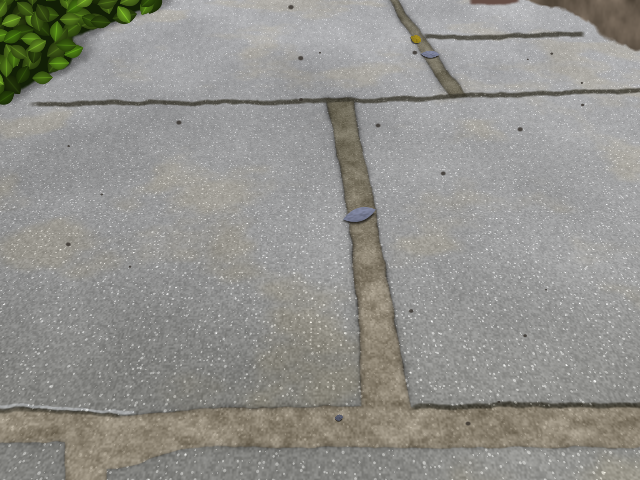
A WebGL 1 fragment shader for this texture:

```glsl
precision highp float;
// Weathered grey paving slabs with sandy joints, slate chips and a leafy corner.
uniform vec2 u_resolution;

float hash(vec2 p) {
  vec3 q = fract(vec3(p.xyx) * 0.1031);
  q += dot(q, q.yzx + 33.33);
  return fract((q.x + q.y) * q.z);
}

float noise(vec2 p) {
  vec2 i = floor(p), f = fract(p);
  f = f * f * (3.0 - 2.0 * f);
  return mix(mix(hash(i), hash(i + vec2(1, 0)), f.x),
             mix(hash(i + vec2(0, 1)), hash(i + vec2(1, 1)), f.x), f.y);
}

float fbm(vec2 p) {
  float sum = 0.0, amp = 0.533;
  for (int i = 0; i < 4; i++) {
    sum += amp * noise(p);
    p = p * 2.03 + 17.1;
    amp *= 0.5;
  }
  return sum;
}

mat2 turn(float a) { return mat2(cos(a), -sin(a), sin(a), cos(a)); }

float span(float lo, float hi, float x) {
  return smoothstep(lo - 0.006, lo + 0.006, x) * (1.0 - smoothstep(hi - 0.006, hi + 0.006, x));
}

float seam(float d, float width, float px) {
  return 1.0 - smoothstep(width * 0.4, width + px, abs(d));
}

// Round flecks, one per grid cell, present with the given chance
float flecks(vec2 g, float chance, float radius) {
  vec2 id = floor(g);
  vec2 c = 0.3 + 0.4 * vec2(hash(id + 3.7), hash(id + 9.2));
  float r = radius * (0.5 + hash(id + 5.5));
  return step(hash(id + 1.3), chance) * (1.0 - smoothstep(r * 0.4, r, length(fract(g) - c)));
}

float bandTop(float x) {
  float dip = (x - 0.26) / 0.1;
  return 0.147 + 0.008 * x - 0.016 * exp(-dip * dip);
}

// Positive inside the wide mortar joints, negative on the slabs
float mortarDepth(vec2 p) {
  float t = p.y - 0.158;
  float left = 0.753 - 0.01 * t - 0.167 * t * t;
  float right = 0.854 - 0.184 * t;
  float upright = min(min(p.x - left, right - p.x), min(p.y - 0.1, 0.793 - p.y));
  float frontEdge = 0.068 - 0.045 * (1.0 - smoothstep(0.22, 0.42, p.x));
  float front = max(min(frontEdge - p.y, p.x - 0.22), min(0.08 - p.y, 0.135 - p.x));
  float band = min(bandTop(p.x) - p.y, -front);
  float far = p.y - 0.80;
  float back = min(0.015 - 0.04 * far - 0.83 * abs(p.x - 0.953 + 0.67 * far), far + 0.004);
  return max(max(upright, band), back);
}

vec3 slabColor(vec2 p, vec2 ground) {
  vec3 c = mix(vec3(0.535, 0.535, 0.522), vec3(0.585, 0.587, 0.59), smoothstep(0.1, 0.6, p.y));
  c = mix(c, vec3(0.645, 0.648, 0.657), smoothstep(0.62, 0.95, p.y));
  c += 0.035 * smoothstep(0.6, 1.2, p.x) - 0.03 * smoothstep(0.5, 0.0, p.x) * smoothstep(1.0, 0.5, p.y);
  c += (fbm(ground * 4.0) - 0.5) * 0.13;
  float stain = smoothstep(0.55, 0.75, fbm(ground * vec2(5.0, 7.0) + 31.0));
  return c + stain * vec3(0.025, 0.012, -0.02);
}

float bushEdge(float y) {
  return 0.03 + 0.15 * smoothstep(0.79, 0.89, y) + 0.16 * smoothstep(0.92, 1.0, y);
}

// Overlapping pointed leaves whose centres lie within the bush outline
vec3 addLeaves(vec3 col, vec2 p, float scale, float seed, float light) {
  vec2 id = floor(p * scale);
  for (int k = 0; k < 9; k++) {
    vec2 cell = id + vec2(mod(float(k), 3.0) - 1.0, floor(float(k) / 3.0) - 1.0);
    vec2 c = (cell + vec2(hash(cell + seed), hash(cell + seed + 7.0))) / scale;
    float inside = step(c.x, bushEdge(c.y) - 0.012) * step(0.787, c.y);
    vec2 q = turn(6.283 * hash(cell + seed + 2.0)) * (p - c) * scale;
    float d = abs(q.y) / 0.42 + q.x * q.x / 0.42;
    float tone = light * (0.55 + 0.75 * hash(cell + seed + 4.0));
    vec3 leaf = mix(vec3(0.18, 0.31, 0.04), vec3(0.34, 0.48, 0.12), hash(cell + seed + 6.0)) * tone;
    leaf *= 1.1 - 0.4 * d + 0.25 * (1.0 - smoothstep(0.0, 0.06, abs(q.y)));
    col = mix(col, leaf, inside * (1.0 - smoothstep(0.85, 1.0, d)));
  }
  return col;
}

// Flat pointed stone with a soft shadow beneath it
vec3 addChip(vec3 col, vec2 p, vec2 size, float tilt, vec3 tint) {
  vec2 q = turn(tilt) * p / size;
  float d = abs(q.y - 0.15 * q.x) + 0.8 * q.x * q.x + 0.15 * q.x;
  vec2 s = q + vec2(0.18, 0.4);
  col *= 1.0 - 0.6 * (1.0 - smoothstep(0.6, 1.1, abs(s.y) + 0.8 * s.x * s.x));
  vec3 stone = tint * (0.9 + 0.2 * noise(q * 5.0) + 0.12 * q.y);
  return mix(col, stone, 1.0 - smoothstep(0.85, 1.0, d));
}

void main() {
  float px = 1.0 / u_resolution.y;
  vec2 p = gl_FragCoord.xy * px;
  float depth = 1.0 / (1.5 - p.y);
  vec2 ground = vec2((p.x - 0.67) * depth, depth * 1.3) + 4.0;
  float rough = fbm(p * 22.0) - 0.5;
  vec2 w = p + vec2(rough, fbm(p * 25.0 + 40.0) - 0.5) * 0.012;
  float near = 1.0 - smoothstep(0.3, 1.0, p.y);

  // Stone and mortar
  float m = mortarDepth(w);
  vec3 sand = mix(vec3(0.54, 0.505, 0.44), vec3(0.47, 0.45, 0.385), smoothstep(0.35, 0.8, p.y));
  sand += (fbm(p * vec2(35.0, 50.0)) - 0.5) * 0.25 + (fbm(p * 9.0) - 0.5) * 0.14;
  vec3 col = mix(slabColor(p, ground), sand, smoothstep(-0.002, 0.002, m));
  float rim = exp(-abs(m) / 0.004) * (0.22 + 0.3 * noise(p * 30.0));
  col *= 1.0 - rim * mix(0.5, 1.0, smoothstep(0.1, 0.2, p.y));

  // Narrow dark seams and the chipped front edge
  float crossing = w.y - 0.782 - 0.012 * w.x - 0.012 * smoothstep(0.7, 1.33, w.x);
  float dark = seam(crossing, 0.005, px) * smoothstep(0.05, 0.09, p.x);
  dark = max(dark, seam(w.y - 0.922 - 0.015 * (w.x - 0.88), 0.005, px) * span(0.885, 1.215, p.x));
  float lip = w.y - bandTop(w.x);
  dark = max(dark, seam(lip, 0.006, px) * (span(0.86, 1.4, p.x) + 0.7 * span(-0.1, 0.25, p.x)));
  col = mix(col, vec3(0.23, 0.22, 0.18), dark * 0.8);
  col = mix(col, vec3(0.72, 0.73, 0.74), 0.7 * seam(lip - 0.006, 0.003, px) * span(-0.1, 0.28, p.x));

  // Grain, bright grit and small pits
  col += (noise(ground * 330.0) - 0.5) * (0.05 + 0.06 * near);
  col += (noise(p * 190.0) - 0.5) * 0.05;
  float grit = flecks(ground * 85.0, 0.22, 0.2) + flecks(ground * 140.0 + 11.0, 0.2, 0.26);
  col += grit * (0.1 + 0.1 * near) * (1.0 - 0.6 * smoothstep(0.0, 0.003, m));
  col = mix(col, vec3(0.2, 0.18, 0.16), 0.8 * flecks(p * vec2(17.0, 21.0) + 2.0, 0.055, 0.09));

  // Earthy wall at the far right and green growth at the far left
  float wall = p.y - 1.0 + 0.47 * (p.x - 1.11) + rough * 0.04;
  vec3 earth = mix(vec3(0.22, 0.19, 0.15), vec3(0.55, 0.49, 0.43), fbm(p * vec2(28.0, 18.0)));
  col = mix(col, earth, smoothstep(-0.004, 0.006, wall));
  col = mix(col, vec3(0.4, 0.31, 0.28), span(0.98, 1.08, p.x) * smoothstep(0.988, 0.996, w.y));
  float bush = bushEdge(p.y) - p.x + rough * 0.05;
  float above = smoothstep(0.775, 0.8, p.y);
  col *= 1.0 - 0.35 * above * smoothstep(-0.03, 0.01, bush);
  col = mix(col, vec3(0.07, 0.12, 0.025), above * smoothstep(0.01, 0.025, bush));
  col = addLeaves(col, p, 24.0, 13.0, 0.75);
  col = addLeaves(col, p, 29.0, 51.0, 1.1);

  // Loose slate and a yellow leaf
  vec3 slate = vec3(0.46, 0.48, 0.57);
  col = addChip(col, p - vec2(0.752, 0.554), vec2(0.033, 0.015), 0.22, slate);
  col = addChip(col, p - vec2(0.898, 0.887), vec2(0.018, 0.008), -0.1, slate);
  col = addChip(col, p - vec2(0.707, 0.130), vec2(0.008, 0.007), 0.0, slate * 0.7);
  col = addChip(col, p - vec2(0.868, 0.918), vec2(0.011, 0.009), -0.6, vec3(0.58, 0.5, 0.12));
  gl_FragColor = vec4(clamp(col, 0.0, 1.0), 1.0);
}
```
